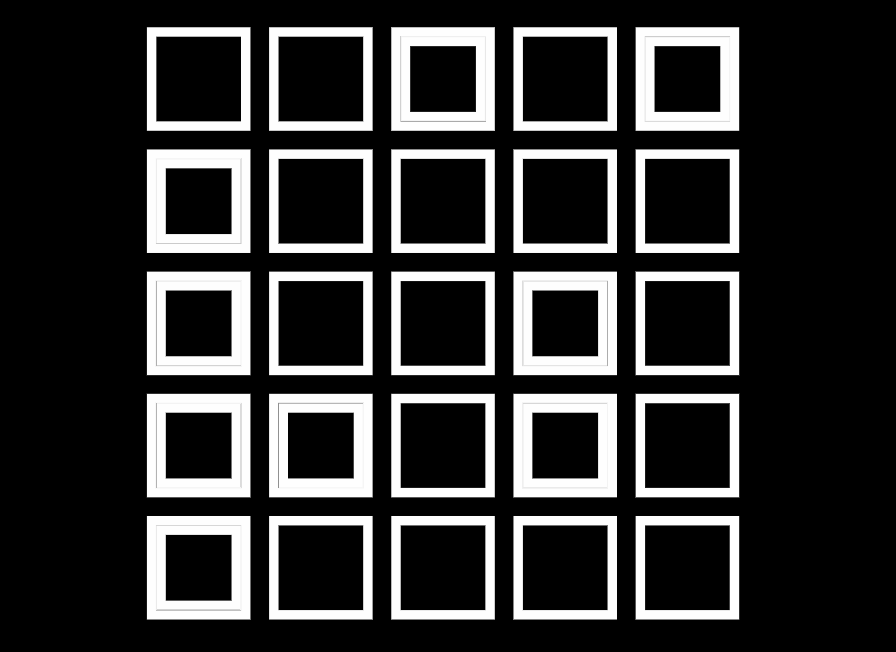
Reproduce this pattern procedurally as a Shadertoy shader.

```glsl
// A five by five grid of white square frames on black. Some frames carry a
// second inner band, joined to the first by a faint, uneven hairline seam.
// Each cell is built from Chebyshev square distances with pixel-wide edges.

const float GRID = 5.0;
const float PITCH = 0.1874;          // all lengths in canvas heights
const float OUTER_HALF = 0.0794;
const float BAND = 0.0145;
const float SEAM_WIDTH = 0.0013;
const vec2 GRID_CENTER = vec2(-0.0076, 0.0040);
const vec3 PAPER = vec3(0.0);
const vec3 INK = vec3(0.995);

// Bit c of entry r marks a double band in column c, rows from the top
const int DOUBLE_ROWS[5] = int[5](20, 1, 9, 11, 1);

float hash(vec3 p) {
    p = fract(p * vec3(0.1031, 0.1130, 0.0973));
    p += dot(p, p.yzx + 33.33);
    return fract((p.x + p.y) * p.z);
}

float squareDistance(vec2 p, float halfSize) {
    return max(abs(p.x), abs(p.y)) - halfSize;
}

float coverage(float d, float pixel) {
    return clamp(0.5 - d / pixel, 0.0, 1.0);
}

// Coverage of a thin line, keeping its weight when narrower than a pixel
float hairline(float d, float width, float pixel) {
    return coverage(d - 0.5 * width, pixel) - coverage(d + 0.5 * width, pixel);
}

bool hasDoubleBand(ivec2 cell) {
    return ((DOUBLE_ROWS[cell.y] >> cell.x) & 1) == 1;
}

// Index 0 to 3 of the square side nearest to p
float sideIndex(vec2 p) {
    return abs(p.x) > abs(p.y) ? step(0.0, p.x) : 2.0 + step(0.0, p.y);
}

// Brightness of one frame around the origin
float frame(vec2 p, ivec2 cell, float pixel) {
    bool doubled = hasDoubleBand(cell);
    float holeHalf = OUTER_HALF - BAND * (doubled ? 2.0 : 1.0);
    float ink = coverage(squareDistance(p, OUTER_HALF), pixel)
              - coverage(squareDistance(p, holeHalf), pixel);
    if (doubled) {
        float seam = hairline(squareDistance(p, OUTER_HALF - BAND), SEAM_WIDTH, pixel);
        float strength = hash(vec3(vec2(cell), sideIndex(p)) + 7.0);
        ink *= 1.0 - seam * mix(0.05, 0.55, strength * strength);
    }
    return ink;
}

void mainImage(out vec4 fragColor, in vec2 fragCoord) {
    float pixel = 1.0 / iResolution.y;
    vec2 uv = (fragCoord - 0.5 * iResolution.xy) * pixel - GRID_CENTER;

    // Split the plane into cells, counted from the lower left
    vec2 grid = uv / PITCH + 0.5 * GRID;
    vec2 cell = clamp(floor(grid), 0.0, GRID - 1.0);
    vec2 local = (grid - cell - 0.5) * PITCH;
    ivec2 fromTop = ivec2(int(cell.x), int(GRID - 1.0 - cell.y));

    fragColor = vec4(mix(PAPER, INK, frame(local, fromTop, pixel)), 1.0);
}
```
